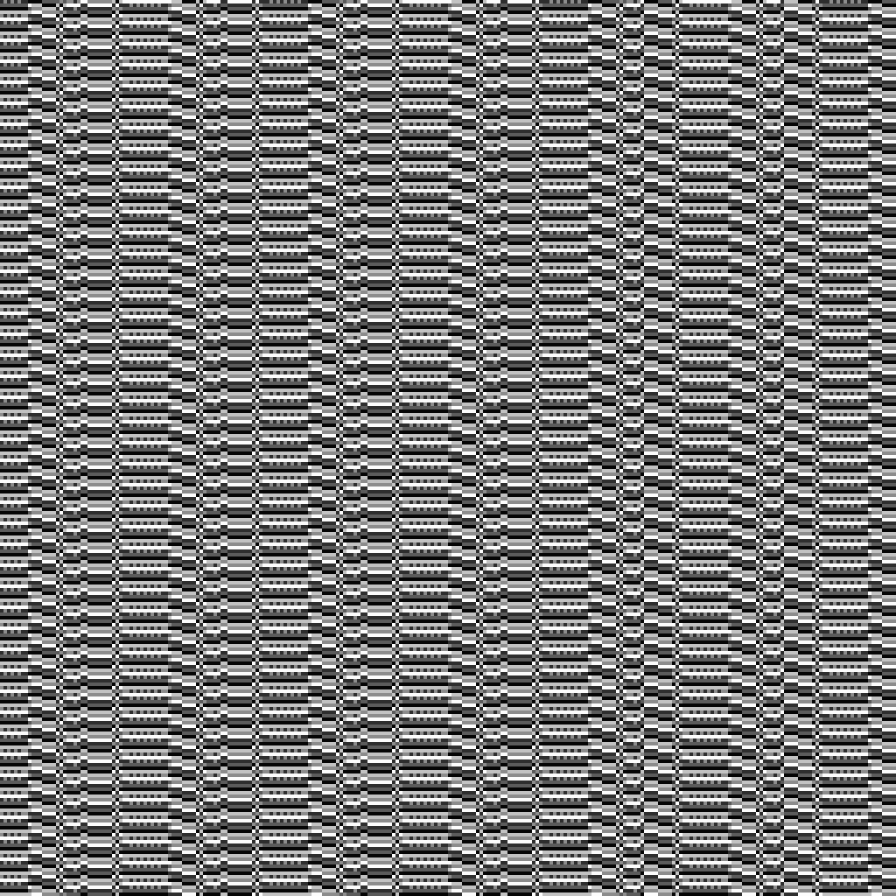
This pattern is drawn by a three.js fragment shader. Its source:

```glsl
// Woven grey strips: a 256 x 256 grid of flat cells, each row cycling through
// six greys. Strips of three weaves (block, zigzag, band) repeat across, each
// shifting the cycle vertically; ragged seams and dotted rows break it up.

varying vec2 vUv;

const float CELLS = 256.0;         // cells across and up
const float CYCLE = 6.0;           // rows in one vertical repeat
const float STRIP = 40.0;          // cells in one horizontal repeat
const float STRIP_START = 8.0;     // left edge of the first whole strip
const float BLOCK_END = 8.0;       // block weave spans 0..8 of a strip
const float ZIGZAG_END = 24.0;     // zigzag spans 8..24, band the rest
const float HALF_ZIGZAG = 8.0;
const float SPLIT_STRIP = 4.0;     // from here zigzags split into blocks
const float WIDE_SEAM = 3.0;       // ragged seam widths, in cells
const float BLOCK_SEAM = 1.0;
const float EDGE = 0.15;           // half width of cell smoothing, in cells
const vec3 GREY_CURVE = vec3(0.02, 0.15, 0.0088);

// Six greys from black (0) to white (5) along a gentle curve
float greyLevel(float tone) {
  return GREY_CURVE.x + tone * (GREY_CURVE.y + tone * GREY_CURVE.z);
}

// A dark bar then a light bar, each crossed by a thin middling line
float barTone(float row) {
  float dark = floor(mod(2.0 * row + 0.5, 3.0));
  float light = 3.0 + floor(mod(row + 2.5, 3.0));
  return mix(dark, light, step(2.5, row));
}

// Alternating dark and light order of the six tones
float seamTone(float row) {
  return floor(row / 2.0 + 0.1) + 3.0 * mod(row, 2.0);
}

float cycleRow(float y) {
  return floor(mod(y + 0.5, CYCLE));
}

// Two bars side by side, the right one a row lower
float blockShift(float x) {
  return 3.0 + step(3.5, x);
}

// Level bars with a small raised notch at the middle of the strip
float zigzagShift(float x, float strip) {
  float notch = 1.0 - step(6.5, x) + step(8.5, x);
  float split = step(SPLIT_STRIP, strip) * step(HALF_ZIGZAG - 0.5, x);
  return mix(notch, blockShift(x - HALF_ZIGZAG), split);
}

float cellGrey(vec2 cell) {
  float offset = cell.x - STRIP_START;
  float strip = floor((offset + 0.5) / STRIP);
  float x = offset - strip * STRIP;
  float y = cell.y - mod(strip, 2.0);
  float seamWidth = WIDE_SEAM;
  float dotted = 0.0;

  if (x < BLOCK_END) {
    y += blockShift(x);
    seamWidth = BLOCK_SEAM;
  } else if (x < ZIGZAG_END) {
    x -= BLOCK_END;
    y += zigzagShift(x, strip);
    dotted = step(3.5, x) * step(x, 6.5);
  } else {
    x -= ZIGZAG_END;
    dotted = step(4.5, x) * step(x, 13.5);
  }

  // Ragged seam at the left of each weave, flipping in every other cell
  if (x < seamWidth - 0.5) {
    return greyLevel(seamTone(cycleRow(y + 3.0 * x)));
  }

  // Dotted rows swap two middle tones in every other cell
  float tone = barTone(cycleRow(y));
  bool middle = abs(abs(tone - 2.0) - 1.0) < 0.5;
  if (middle && dotted * mod(cell.x, 2.0) > 0.5) tone = 4.0 - tone;
  return greyLevel(tone);
}

void main() {
  // Blend the four nearest cells only close to their shared edges
  vec2 p = vUv * CELLS - 0.5;
  vec2 cell = floor(p);
  vec2 blend = smoothstep(0.5 - EDGE, 0.5 + EDGE, p - cell);
  float lower = mix(cellGrey(cell), cellGrey(cell + vec2(1.0, 0.0)), blend.x);
  float upper = mix(cellGrey(cell + vec2(0.0, 1.0)), cellGrey(cell + 1.0), blend.x);
  gl_FragColor = vec4(vec3(mix(lower, upper, blend.y)), 1.0);
}
```
